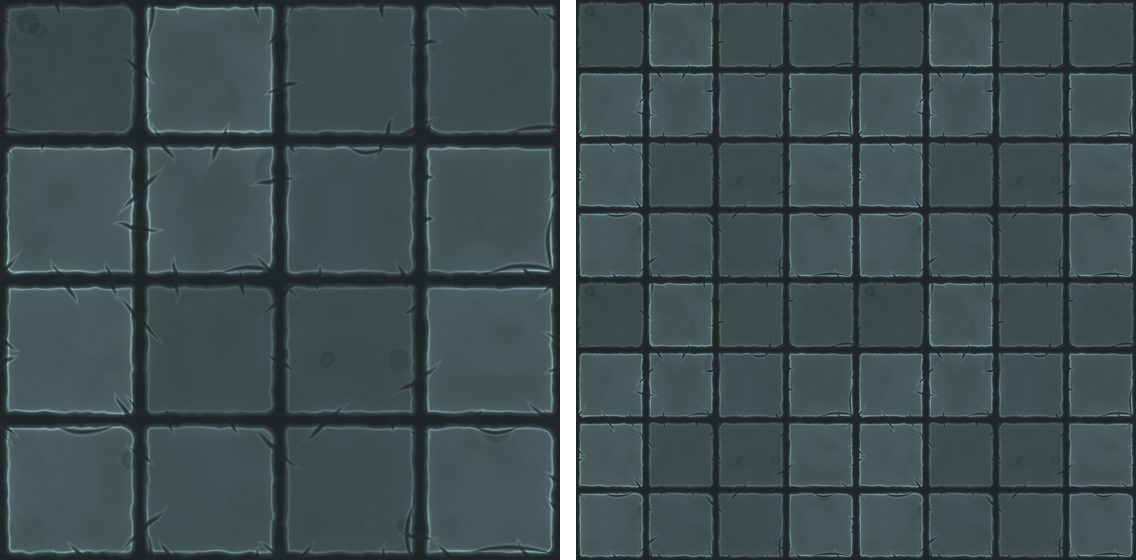
Left, the tile; right, the same tile 2 across and 2 down.
A WebGL 1 fragment shader for this texture:

```glsl
precision highp float;
uniform vec2 u_resolution;

// Lengths are in tile widths
const float TILES = 4.0;
const float JOINT_HALF = 0.052;
const float JOINT_WOBBLE = 0.030;
const float RIM_WIDTH = 0.009;
const float RIM_GLOW = 0.055;
const float CRACK_WIDTH = 0.013;
const float CHIP_WIDTH = 0.009;
const float CHIP_CHANCE = 0.4;
const float STAIN_CHANCE = 0.42;
const float STAIN_DEPTH = 0.15;
const float GRAIN = 0.07;
const vec3 JOINT_DARK = vec3(0.115, 0.145, 0.150);
const vec3 JOINT_EDGE = vec3(0.205, 0.250, 0.255);
const vec3 TILE_DARK = vec3(0.222, 0.272, 0.276);
const vec3 TILE_GREEN = vec3(0.262, 0.328, 0.326);
const vec3 TILE_BLUE = vec3(0.280, 0.342, 0.362);
const vec3 RIM_LIGHT = vec3(0.170, 0.225, 0.228);

float hash(vec2 c) {
  vec3 q = fract(c.xyx * vec3(0.1031, 0.1030, 0.0973));
  q += dot(q, q.yzx + 33.33);
  return fract((q.x + q.y) * q.z);
}

float bell(float x, float width) {
  x /= width;
  return exp(-x * x);
}

// Value noise over tile coordinates, wrapping with the whole pattern
float noise(vec2 p, float freq) {
  p *= freq;
  float period = TILES * freq;
  vec2 i = floor(p), f = p - i;
  f = f * f * (3.0 - 2.0 * f);
  vec2 a = mod(i, period), b = mod(i + 1.0, period);
  return mix(mix(hash(a), hash(vec2(b.x, a.y)), f.x),
             mix(hash(vec2(a.x, b.y)), hash(b), f.x), f.y);
}

// Signed distance to the tile edge, positive inside the joint
float jointDistance(vec2 p) {
  vec2 f = fract(p) - 0.5;
  vec2 corner = mod(floor(p + 0.5), TILES) + 7.0 * step(0.0, f) + 90.0;
  float radius = mix(0.015, 0.10, pow(hash(corner), 4.0));
  vec2 q = abs(f) - (0.5 - JOINT_HALF - radius);
  return length(max(q, 0.0)) + min(max(q.x, q.y), 0.0) - radius;
}

// Distance to the cracks crossing a joint and the chips running along it
float crackDistance(vec2 p, float seed) {
  float line = floor(p.x + 0.5), across = p.x - line;
  float best = 1.0;
  for (int j = -1; j <= 1; j++) {
    float segment = floor(p.y) + float(j);
    vec2 id = mod(vec2(line, segment), TILES) + seed;
    for (int k = 0; k < 2; k++) {
      vec2 c = id + vec2(0.0, 10.0 * float(k));
      float center = segment + 0.5 * (float(k) + hash(c));
      float reach = mix(0.05, 0.115, hash(c + 101.0));
      float slope = mix(-1.1, 1.1, hash(c + 137.0));
      float x = across - 0.06 * (hash(c + 171.0) - 0.5);
      float y = p.y - center - slope * x - 0.006 * sin(x * 45.0);
      float taper = 1.0 - x * x / (reach * reach);
      best = min(best, abs(y) * inversesqrt(1.0 + slope * slope) - CRACK_WIDTH * taper);
    }
    float v = (p.y - segment - hash(id + 211.0)) / mix(0.12, 0.30, hash(id + 233.0));
    float bow = 1.0 - v * v;
    float side = hash(id + 257.0) < 0.5 ? -1.0 : 1.0;
    float chip = abs(across - side * (JOINT_HALF + 0.04 * max(bow, 0.0))) - CHIP_WIDTH * bow;
    if (hash(id + 281.0) < CHIP_CHANCE) best = min(best, chip);
  }
  return best;
}

// Round damp marks with a faint pale outline
float stains(vec2 p) {
  float sum = 0.0;
  for (int y = -1; y <= 1; y++)
  for (int x = -1; x <= 1; x++)
  for (int k = 0; k < 2; k++) {
    vec2 cell = floor(p) + vec2(float(x), float(y));
    vec2 id = mod(cell, TILES) + 310.0 + 10.0 * float(k);
    vec2 delta = p - cell - vec2(hash(id + 31.0), hash(id + 57.0));
    delta.y *= mix(0.75, 1.25, hash(id + 73.0));
    float r = length(delta) / mix(0.05, 0.125, hash(id + 89.0));
    float mark = (1.0 - smoothstep(0.7, 1.05, r)) * mix(0.55, 1.0, smoothstep(0.2, 0.8, r));
    mark -= 0.3 * bell(r - 1.12, 0.09);
    sum += mark * step(hash(id), STAIN_CHANCE) * mix(0.4, 1.0, hash(id + 113.0));
  }
  return min(sum, 1.2);
}

void main() {
  vec2 p = gl_FragCoord.xy / u_resolution * TILES;
  float pixel = TILES / min(u_resolution.x, u_resolution.y);
  vec2 tile = mod(floor(p), TILES);

  // Tile tone, clouds and grain
  float clouds = 0.6 * noise(p, 2.0) + 0.4 * noise(p + 0.37, 5.0);
  float grain = 0.5 * noise(p, 14.0) + 0.3 * noise(p, 31.0) + 0.2 * noise(p, 64.0) - 0.5;
  float tone = smoothstep(0.05, 0.65, hash(tile + 17.0));
  vec3 face = mix(TILE_GREEN, TILE_BLUE, smoothstep(0.25, 0.75, clouds));
  vec3 color = mix(TILE_DARK, face, 0.15 + 0.85 * tone);
  color *= 1.0 + GRAIN * grain * smoothstep(0.3, 0.7, noise(p, 3.0)) + 0.05 * (clouds - 0.5);
  vec2 bend = vec2(noise(p, 6.0), noise(p + 0.5, 6.0)) - 0.5;
  color *= 1.0 - STAIN_DEPTH * stains(p + 0.04 * bend);

  // Worn edge: bright rim, soft glow and hollow joint
  float wobble = 0.65 * noise(p, 9.0) + 0.35 * noise(p, 19.0) - 0.5;
  float edge = jointDistance(p) + JOINT_WOBBLE * wobble;
  float wear = mix(0.35, 1.0, tone) * mix(0.45, 1.2, noise(p + 0.21, 4.0));
  float glow = 0.25 * exp(min(edge, 0.0) / RIM_GLOW);
  color += RIM_LIGHT * wear * (bell(edge + 0.008, max(RIM_WIDTH, pixel)) + glow);
  vec3 joint = mix(JOINT_EDGE, JOINT_DARK, smoothstep(0.0, 0.036, edge));
  float inside = smoothstep(-0.006 - 0.5 * pixel, 0.006 + 0.5 * pixel, edge);
  color = mix(color, joint, inside);

  // Cracks and chips with a lit lip
  vec2 bent = p + 0.022 * bend;
  float crack = min(crackDistance(bent, 400.0), crackDistance(bent.yx, 450.0));
  color += RIM_LIGHT * 0.4 * wear * bell(crack - 0.014, 0.008) * (1.0 - 0.75 * inside);
  float cut = 1.0 - smoothstep(-0.007, 0.004 + pixel, crack);
  color = mix(color, JOINT_DARK * 1.1, 0.8 * cut);

  gl_FragColor = vec4(color, 1.0);
}
```
